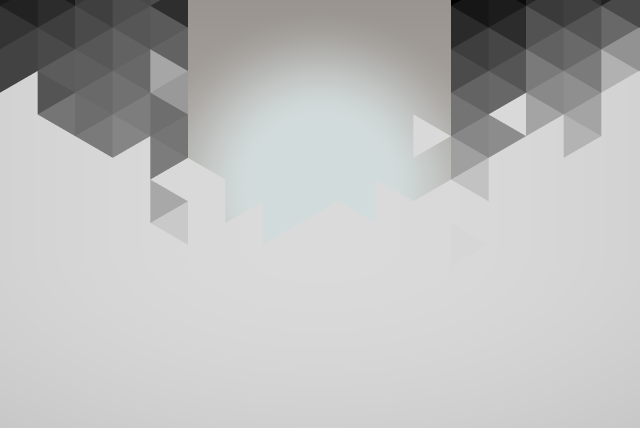
A Shadertoy shader for this background:

```glsl
// Grey triangle mosaic hanging over a pale backdrop with a soft central glow.

const float COLUMNS = 17.03;      // triangle columns across the canvas
const float HALF_ROWS = 29.48;    // half triangle heights per canvas width
const float ROW_SHIFT = 0.27;     // vertical offset of the lattice
const int FIRST_PANEL = 5;        // columns of the central glowing panel
const int LAST_PANEL = 11;

// Lowest filled row of every column
const int DEPTH[17] = int[17](3, 5, 6, 6, 7, 7, 9, 10, 9, 9, 8, 8, 8, 6, 5, 6, 3);

// Top shade and shade step per row: five left columns, then five right ones
const vec2 RAMP[10] = vec2[10](
    vec2(.15, .06), vec2(.18, .058), vec2(.25, .038), vec2(.31, .035), vec2(.32, .025),
    vec2(.08, .076), vec2(.11, .075), vec2(.23, .081), vec2(.25, .076), vec2(.28, .14));

// Single tiles that break the ramps: column, row, shade
const int ACCENT_COUNT = 11;
const vec3 ACCENTS[11] = vec3[11](
    vec3(0, 3, .26), vec3(1, 4, .33), vec3(4, 0, .18), vec3(4, 3, .65),
    vec3(4, 4, .60), vec3(4, 9, .66), vec3(4, 10, .79), vec3(11, 6, .85),
    vec3(12, 8, .76), vec3(12, 11, .84), vec3(13, 5, .85));

float hash(vec2 p) {
    return fract(sin(dot(p, vec2(127.1, 311.7))) * 43758.5);
}

// Column and row of the triangle that holds a lattice point
ivec2 triangleId(vec2 q) {
    float rising = floor((q.y + q.x) * .5);
    float falling = floor((q.y - q.x) * .5);
    return ivec2(clamp(floor(q.x), 0., 16.), rising + falling + 1.);
}

// Near-white backdrop, darker toward the sides and the bottom
vec3 backdrop(vec2 p) {
    vec2 d = (p - vec2(.5, .38)) / vec2(.5, .29);
    return vec3(.855 - .032 * d.x * d.x - .043 * d.y * d.y * step(0., d.y));
}

// Warm grey panel with a cool round glow
vec3 glowPanel(vec2 p) {
    vec3 warm = vec3(.60, .58, .56) + .3 * p.y;
    vec3 cool = vec3(.825, .86, .86);
    float glow = 1. - smoothstep(.10, .28, length(p - vec2(.5, .29)));
    return mix(warm, cool, glow);
}

// Shade of a mosaic tile, with a slight variation between neighbours
float tileShade(ivec2 id) {
    vec2 ramp = RAMP[id.x < FIRST_PANEL ? id.x : id.x - 7];
    float jitter = (hash(vec2(id)) - .5) * .03;
    return ramp.x + ramp.y * float(id.y) + jitter;
}

vec3 scene(vec2 p) {
    ivec2 id = triangleId(vec2(p.x * COLUMNS, p.y * HALF_ROWS - ROW_SHIFT));
    vec3 color = backdrop(p);
    if (id.y <= DEPTH[id.x]) {
        bool inPanel = id.x >= FIRST_PANEL && id.x <= LAST_PANEL;
        color = inPanel ? glowPanel(p) : vec3(tileShade(id));
    }
    for (int i = 0; i < ACCENT_COUNT; i++) {
        if (id == ivec2(ACCENTS[i].xy)) color = vec3(ACCENTS[i].z);
    }
    return color;
}

void mainImage(out vec4 fragColor, in vec2 fragCoord) {
    // Average a 3 x 3 grid of samples to smooth the tile edges
    vec3 total = vec3(0.);
    for (int i = 0; i < 9; i++) {
        vec2 offset = vec2(i % 3 - 1, i / 3 - 1) / 3.;
        vec2 p = (fragCoord + offset) / iResolution.x;
        p.y = iResolution.y / iResolution.x - p.y;
        total += scene(p);
    }
    fragColor = vec4(total / 9., 1.);
}
```
